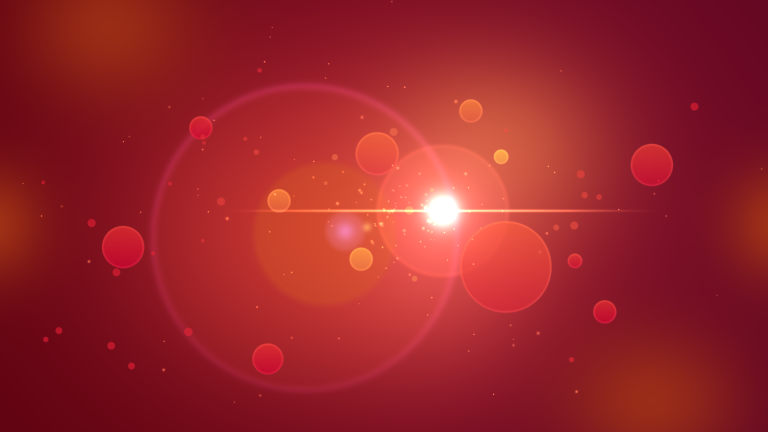
Write a Shadertoy shader that draws this background.

```glsl
// Crimson backdrop with a white lens flare, halo rings, soft discs and drifting dust.

float hash(float n) {
    return fract(sin(n * 12.9898) * 43758.5453);
}

// Elliptical gaussian falloff
float glow(vec2 p, vec2 center, vec2 size) {
    vec2 d = (p - center) / size;
    return exp(-dot(d, d));
}

float disc(vec2 p, vec2 center, float radius, float blur) {
    return 1.0 - smoothstep(radius - blur, radius + blur, length(p - center));
}

float ring(vec2 p, vec2 center, float radius, float width) {
    float d = (length(p - center) - radius) / width;
    return exp(-d * d);
}

vec3 backdrop(vec2 p) {
    vec3 col = mix(vec3(0.36, 0.005, 0.06), vec3(0.37, 0.02, 0.13), smoothstep(0.3, 1.5, p.x));
    col = mix(col, vec3(0.62, 0.10, 0.18), 0.9 * glow(p, vec2(0.90, 0.54), vec2(0.72, 0.58)));
    col = mix(col, vec3(0.78, 0.22, 0.18), 0.85 * glow(p, vec2(0.78, 0.46), vec2(0.40, 0.31)));
    col = mix(col, vec3(0.84, 0.41, 0.26), 0.85 * glow(p, vec2(1.14, 0.65), vec2(0.25, 0.21)));
    col = mix(col, vec3(0.86, 0.30, 0.29), 0.7 * glow(p, vec2(1.02, 0.42), vec2(0.22, 0.25)));

    // Amber lights near the borders
    vec3 amber = vec3(0.66, 0.22, 0.08);
    col = mix(col, amber, 0.75 * glow(p, vec2(0.25, 0.94), vec2(0.20, 0.17)));
    col = mix(col, amber, 0.75 * glow(p, vec2(1.51, 0.07), vec2(0.20, 0.16)));
    col = mix(col, amber, 0.85 * glow(p, vec2(-0.02, 0.48), vec2(0.12, 0.13)));
    return mix(col, amber, 0.85 * glow(p, vec2(1.80, 0.48), vec2(0.12, 0.13)));
}

void mainImage(out vec4 fragColor, in vec2 fragCoord) {
    vec2 p = fragCoord / iResolution.y;
    float px = 0.8 / iResolution.y;
    vec2 flare = vec2(1.025, 0.512);
    vec3 col = backdrop(p);

    // Lens ghosts and halo rings
    vec2 halo = vec2(0.706, 0.449);
    col += vec3(0.04, 0.02, 0.01) * disc(p, halo, 0.352, 0.012);
    col += vec3(0.11, 0.05, 0.12) * ring(p, halo, 0.352, 0.010) * (0.65 + 0.5 * (p.y - halo.y));
    col = mix(col, vec3(0.85, 0.38, 0.13), 0.32 * disc(p, vec2(0.752, 0.458), 0.165, 0.012));
    col += vec3(0.06, 0.04, 0.03) * disc(p, flare, 0.15, 0.008);
    col += vec3(0.06, 0.03, 0.02) * ring(p, flare, 0.15, 0.005);
    col += vec3(0.04, 0.06, 0.12) * disc(p, vec2(0.799, 0.465), 0.045, 0.01);
    col += vec3(0.08, 0.14, 0.35) * glow(p, vec2(0.799, 0.465), vec2(0.022));
    col += vec3(0.12, 0.25, 0.12) * glow(p, vec2(0.850, 0.474), vec2(0.010));

    // Large discs: center, radius, warmth
    vec4 discs[12] = vec4[12](
        vec4(1.171, 0.382, 0.106, 0.35), vec4(0.285, 0.428, 0.049, 0.0),
        vec4(1.509, 0.618, 0.049, 0.1), vec4(0.873, 0.644, 0.050, 0.5),
        vec4(0.620, 0.169, 0.036, 0.0), vec4(0.465, 0.704, 0.027, 0.0),
        vec4(0.646, 0.535, 0.027, 0.9), vec4(0.836, 0.400, 0.027, 1.1),
        vec4(1.090, 0.743, 0.027, 0.8), vec4(1.400, 0.278, 0.027, 0.0),
        vec4(1.160, 0.637, 0.017, 1.4), vec4(1.331, 0.396, 0.017, 0.1));
    for (int i = 0; i < 12; i++) {
        vec4 d = discs[i];
        vec3 tint = mix(vec3(0.87, 0.10, 0.20), vec3(0.97, 0.52, 0.26), d.w);
        tint += vec3(0.05, 0.09, 0.0) * (p.y - d.y) / d.z;
        col = mix(col, tint, 0.72 * disc(p, d.xy, d.z, px));
        col += vec3(0.07, 0.06, 0.04) * ring(p, d.xy, d.z - 0.002, 0.0025);
    }

    // Small discs, warmer close to the flare
    for (float i = 1.0; i < 33.0; i++) {
        vec2 c = vec2(0.1 + 1.55 * hash(i), 0.1 + 0.75 * hash(i + 57.3));
        float warmth = glow(c, vec2(0.95, 0.5), vec2(0.4, 0.3));
        vec3 tint = mix(vec3(0.85, 0.10, 0.19), vec3(0.97, 0.55, 0.32), warmth);
        float radius = 0.004 + 0.006 * pow(hash(i + 91.7), 2.0);
        col = mix(col, tint, 0.7 * disc(p, c, radius, px));
    }

    // Dust, denser around the middle
    for (float i = 1.0; i < 150.0; i++) {
        float angle = 6.2832 * hash(i + 203.1);
        float spread = 0.04 + 0.75 * pow(hash(i + 411.9), 2.2);
        vec2 c = vec2(0.95, 0.5) + spread * vec2(1.15 * cos(angle), 0.65 * sin(angle));
        float size = 0.0015 + 0.0025 * pow(hash(i + 619.5), 3.0);
        col += vec3(0.50, 0.36, 0.20) * (0.4 + 0.6 * hash(i + 827.3)) * glow(p, c, vec2(size));
    }

    // Flare: streak, halo and white core
    vec2 q = p - flare;
    float dist = length(q);
    float streak = exp(-pow(q.y / 0.0028, 2.0)) * (1.0 - smoothstep(0.05, 0.52, abs(q.x)));
    col += vec3(0.75, 0.50, 0.30) * streak;
    col += vec3(0.45, 0.42, 0.40) * exp(-dist / 0.065);
    col += vec3(0.9) * exp(-pow(dist / 0.036, 2.0));

    fragColor = vec4(clamp(col, 0.0, 1.0), 1.0);
}
```
